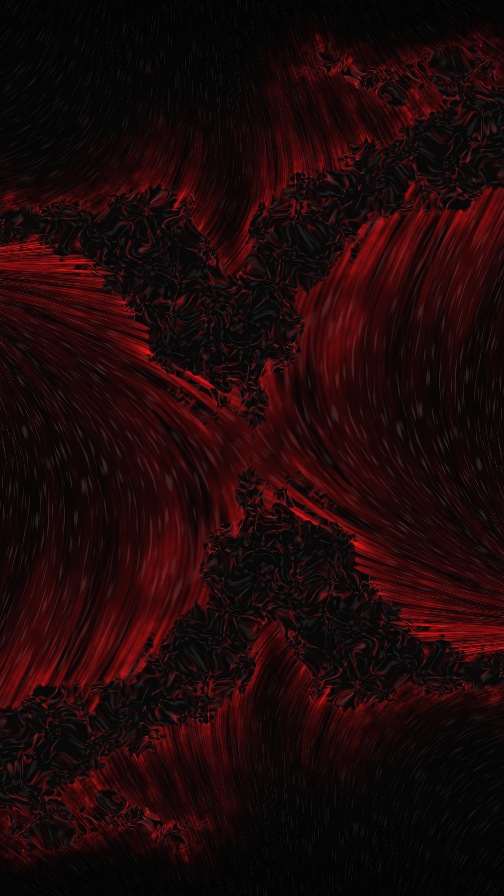
This background is drawn by a WebGL 1 fragment shader. Its source:

```glsl
precision highp float;
uniform vec2 u_resolution;

vec2 gradientAt(vec2 cell) {
  float a = 6.2832 * fract(sin(dot(cell, vec2(127.1, 311.7))) * 43758.5);
  return vec2(cos(a), sin(a));
}

// Gradient noise, roughly -0.7 to 0.7
float noise(vec2 p) {
  vec2 i = floor(p), f = p - i;
  vec2 w = f * f * f * (f * (f * 6.0 - 15.0) + 10.0);
  vec2 e = vec2(1.0, 0.0);
  float low = mix(dot(gradientAt(i), f), dot(gradientAt(i + e), f - e), w.x);
  float high = mix(dot(gradientAt(i + e.yx), f - e.yx), dot(gradientAt(i + 1.0), f - 1.0), w.x);
  return mix(low, high, w.y);
}

// Signed distance from the middle of the V-shaped band, and its half width
vec2 band(vec2 p) {
  float k = (p.x + 0.02) / 0.115;
  float root = sqrt(k * k + 0.1);
  float dip = 0.185 * exp(1.4 * (0.316 - root));
  float slope = 0.17 + 1.4 * dip * k / root / 0.115;
  float bump = (p.x + 0.13) / 0.06;
  float halfWidth = 0.021 + 0.23 * dip + 0.026 * exp(-bump * bump)
                  + 0.032 * smoothstep(0.06, 0.26, p.x);
  return vec2((p.y - 0.31 - 0.17 * p.x + dip) / sqrt(1.0 + slope * slope), halfWidth);
}

// Distance to the thin arm that reaches out above the notch
float arm(vec2 p) {
  return length(vec2(min(p.x - 0.08, 0.0), p.y - 0.415 - 0.015 * sin(30.0 * p.x))) - 0.014;
}

// Bent hair coordinates: x across the hairs, y along them
vec2 innerFlow(vec2 p) {
  vec2 v = (p.x < 0.0 ? p : -p) - vec2(-0.4, 0.2);
  float r = length(v), angle = atan(v.y, v.x);
  return vec2(angle + r * (1.5 - 1.3 * smoothstep(-1.4, -0.1, angle)), r);
}

vec2 outerFlow(vec2 p) {
  vec2 v = p - vec2(0.1, 0.8);
  float r = length(v);
  return vec2(1.6 * atan(v.x, -v.y) + 0.25 * sin(9.0 * r), r);
}

void main() {
  vec2 p = (gl_FragCoord.xy - 0.5 * u_resolution) / u_resolution.y;
  vec2 upper = band(p), lower = band(-p);
  bool outside = max(upper.x, lower.x) > 0.0;
  vec2 folded = upper.x > lower.x ? p : -p;

  // Ragged outline at several scales
  float edge = min(abs(upper.x) - upper.y, abs(lower.x) - lower.y);
  edge = min(edge, min(arm(p), arm(-p)));
  float scale = 15.0, rough = 0.034;
  for (int i = 0; i < 5; i++) {
    edge += rough * noise(folded * scale + float(i) * 7.3);
    scale *= 2.0;
    rough *= 0.68;
  }

  // Long hairs, fine hairs and broken grey threads
  vec2 flow = outside ? outerFlow(folded) : innerFlow(p);
  float wave = noise(flow * vec2(24.0, 4.0));
  float coarse = noise(flow * vec2(72.0, 8.0) + 3.0);
  float fine = noise(flow * vec2(165.0, 22.0) + 11.0);
  float hair = clamp(0.5 + 0.55 * wave + 0.6 * coarse + 0.55 * fine, 0.05, 1.3);
  float thread = smoothstep(0.1, 0.5, noise(flow * vec2(190.0, 45.0) + 29.0));
  hair = mix(0.4, hair, smoothstep(0.0, 0.09, length(p)));

  // Red light fades away from the band, farthest inside and in the notch
  float notch = (folded.x - 0.04) / 0.15;
  float shelter = exp(-notch * notch) * (1.0 - smoothstep(0.3, 0.45, folded.y));
  float reach = outside ? 0.012 + 0.045 * shelter : 0.1;
  float depth = max(edge + 0.025 * coarse, 0.0);
  float glow = exp(-depth / reach);
  float tips = exp(-depth / (0.2 * reach));
  vec3 color = vec3(0.022, 0.018, 0.019);
  color += vec3(0.54, 0.03, 0.04) * glow * hair;
  color += vec3(0.4, 0.035, 0.03) * tips * hair * hair;
  color += vec3(0.15, 0.13, 0.13) * thread * (outside ? 0.45 : 0.9) * (1.0 - 0.5 * glow);

  // Dark grainy lace inside the band, with short red veins
  vec2 curl = folded + 0.022 * vec2(noise(folded * 30.0), noise(folded * 30.0 + 40.0));
  curl += 0.007 * vec2(noise(curl * 85.0), noise(curl * 85.0 + 23.0));
  float vein = 1.0 - smoothstep(0.0, 0.16, abs(noise(curl * 42.0)));
  float twig = 1.0 - smoothstep(0.0, 0.25, abs(noise(curl * 120.0 + 17.0)));
  float speck = smoothstep(0.0, 0.5, noise(curl * 210.0));
  float patchy = smoothstep(-0.35, 0.35, noise(folded * 18.0 + 61.0));
  float rim = exp(-abs(edge) / 0.012);
  vec3 lace = vec3(0.03, 0.027, 0.028) + vec3(0.08) * speck;
  lace += vec3(0.45, 0.035, 0.045) * twig * (vein * (0.25 + 0.6 * patchy) + 0.6 * rim);
  color = mix(lace, color, smoothstep(-0.006, 0.006, edge + 0.018 * coarse));

  // Shade toward the top and bottom
  color *= 1.0 - 0.35 * smoothstep(0.4, 0.5, abs(p.y));
  gl_FragColor = vec4(color, 1.0);
}
```
